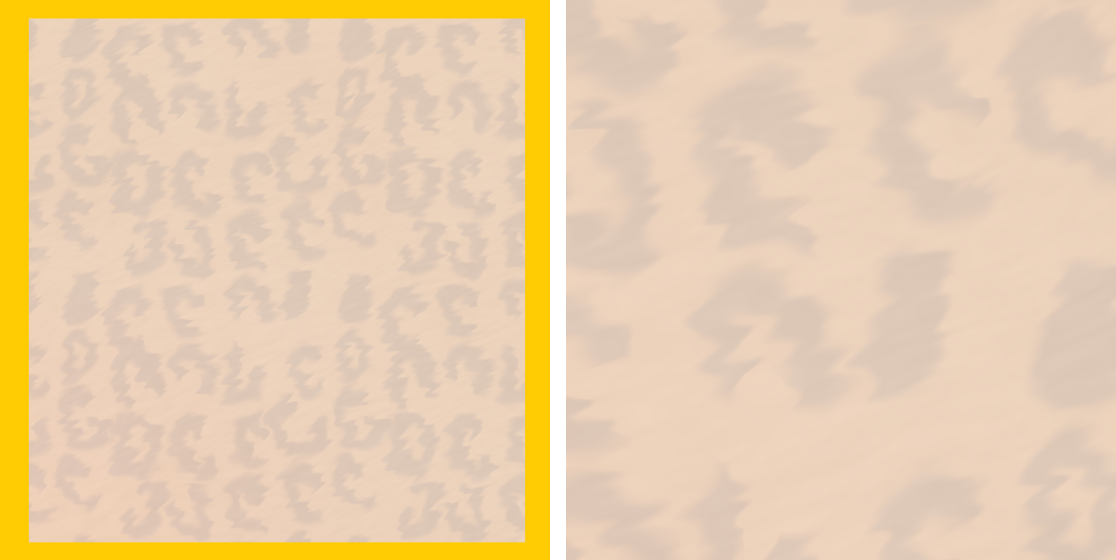
Left: the whole. Right: its middle third, enlarged.
Reproduce this pattern procedurally as a Shadertoy shader.

```glsl
// Faded leopard fur inside a yellow frame. Rosettes are broken capsule rings
// on a jittered grid that repeats as a tile; stretched noise combs their
// edges into hair and adds a faint grain to the coat.

#define TILE_CELLS vec2(5.0, 4.0)     // rosettes per repeating tile
#define CELL_SIZE vec2(0.0982, 0.1172)
#define RING_RADIUS 0.026
#define RING_STRETCH 0.018            // half length of the straight sides
#define BAND_HALF_WIDTH 0.0142
#define EDGE_SOFTNESS 0.0075
#define FUR_ANGLE 0.42
#define FUR_COMB 0.022                // how far hairs drag the spot edges
#define COAT_COLOR vec3(0.926, 0.825, 0.735)
#define SPOT_COLOR vec3(0.866, 0.782, 0.717)
#define FRAME_COLOR vec3(1.0, 0.80, 0.015)

float hash(vec2 p) {
    return fract(sin(dot(p, vec2(127.1, 311.7))) * 43758.5453);
}

float noise(vec2 p) {
    vec2 i = floor(p), f = fract(p);
    f = f * f * (3.0 - 2.0 * f);
    return mix(mix(hash(i), hash(i + vec2(1, 0)), f.x),
               mix(hash(i + vec2(0, 1)), hash(i + vec2(1, 1)), f.x), f.y);
}

// Coordinates in a frame turned counter-clockwise by the angle
vec2 turn(vec2 p, float angle) {
    float c = cos(angle), s = sin(angle);
    return vec2(c * p.x + s * p.y, c * p.y - s * p.x);
}

// Signed distance to one rosette; id selects its shape
float rosette(vec2 p, vec2 id) {
    float kind = hash(id + 3.7), seed = hash(id + 8.3);
    float size = mix(0.82, 1.1, hash(id + 5.1));

    // Uneven outline
    vec2 n = p * 34.0 + seed * 57.0;
    p += 0.019 * (vec2(noise(n), noise(n + 23.0)) - 0.5);
    p = turn(p, mix(-0.3, 0.6, hash(id + 1.9))) / size;

    vec2 q = vec2(p.x, p.y - clamp(p.y, -RING_STRETCH, RING_STRETCH));
    float r = length(q);
    if (kind < 0.12) return (r - 0.029) * size;

    // Band swells around the ring and breaks open, mostly to the right
    float angle = atan(p.y, p.x + 0.0001);
    float gapAngle = mix(-1.3, 1.5, seed) + (kind > 0.8 ? 3.1 : 0.0);
    float gap = smoothstep(0.62, 0.98, cos(angle - gapAngle));
    float swell = 1.0 + 0.2 * sin(3.0 * angle + 6.3 * kind);
    float band = BAND_HALF_WIDTH * (swell - 1.7 * gap * step(0.25, kind));
    return (abs(r - RING_RADIUS) - band) * size;
}

// Distance to the nearest rosette of the repeating tile
float leopard(vec2 p) {
    vec2 home = floor(p / CELL_SIZE);
    float d = 1.0;
    for (int y = -1; y <= 1; y++)
    for (int x = -1; x <= 1; x++) {
        vec2 cell = home + vec2(x, y);
        vec2 id = mod(cell, TILE_CELLS);
        vec2 jitter = vec2(hash(id + 11.0), hash(id + 17.0)) - 0.5;
        float stagger = 0.6 * hash(vec2(id.x, 29.0));
        vec2 center = cell + 0.5 + 0.24 * jitter + vec2(0.0, stagger);
        d = min(d, rosette(p - center * CELL_SIZE, id));
    }
    return d;
}

void mainImage(out vec4 fragColor, in vec2 fragCoord) {
    vec2 uv = fragCoord / iResolution.y;
    float aspect = iResolution.x / iResolution.y;

    // Hair strands, gently bent across the coat
    vec2 bend = 0.03 * vec2(noise(uv * 7.0), noise(uv * 7.0 + 40.0));
    vec2 strand = turn(uv + bend, FUR_ANGLE);
    float comb = noise(strand * vec2(26.0, 115.0)) - 0.5;
    float grain = noise(strand * vec2(55.0, 210.0) + 70.0) - 0.5;

    // Spots with combed, soft edges
    vec2 hairDir = vec2(cos(FUR_ANGLE), sin(FUR_ANGLE));
    float d = leopard(uv + hairDir * (FUR_COMB * comb + 0.007 * grain));
    float spot = 1.0 - smoothstep(-EDGE_SOFTNESS, EDGE_SOFTNESS, d);

    // Coat shading: hair grain, broad patches, pink towards lower left
    float patches = noise(uv * 6.0 + 15.0) - 0.5;
    vec3 color = mix(COAT_COLOR, SPOT_COLOR, spot);
    color += 0.012 * grain + 0.008 * comb;
    color += patches * vec3(0.004, 0.010, 0.014);
    float pink = 1.0 - smoothstep(0.0, 0.75, length(uv * vec2(0.8, 1.0)));
    color += pink * vec3(0.010, -0.012, -0.012);

    // Frame
    vec2 low = vec2(0.0515, 0.0315), high = vec2(aspect - 0.0445, 0.967);
    vec2 outside = max(low - uv, uv - high);
    float edge = max(0.0014, 0.8 / iResolution.y);
    float frame = smoothstep(-edge, edge, max(outside.x, outside.y));
    fragColor = vec4(mix(color, FRAME_COLOR, frame), 1.0);
}
```
